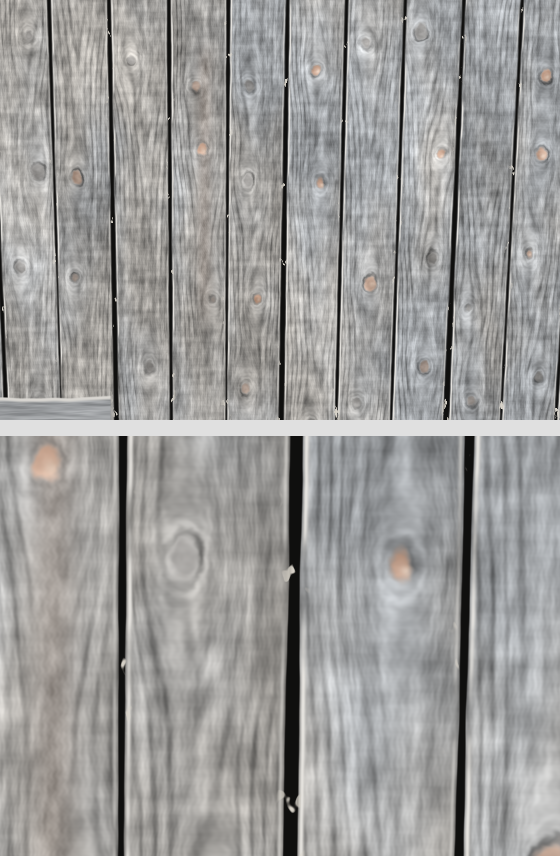
Top, the full canvas; bottom, a detail of the centre.
Write a Shadertoy shader that draws this texture.

```glsl
// Weathered grey plank fence: ten slightly fanned upright boards with dark gaps.
// Layered sines make the grain and stains; jittered cells place the knots,
// which push the grain lines aside.

float hash(vec2 p) {
    return fract(sin(dot(p, vec2(127.1, 311.7))) * 43758.5);
}

// Layered, rotated and warped sines, roughly -1 to 1
float waves(vec2 p) {
    float sum = 0.0, amp = 0.5;
    for (int i = 0; i < 5; i++) {
        p = mat2(0.8, 0.6, -0.6, 0.8) * p * 1.7 + 1.3;
        sum += amp * sin(p.x + 1.5 * sin(p.y));
        amp *= 0.65;
    }
    return sum;
}

void mainImage(out vec4 fragColor, in vec2 fragCoord) {
    vec2 uv = fragCoord / iResolution.xy;
    float down = 1.0 - uv.y;

    // Board space: whole numbers of b are gaps, v is measured in board widths
    float across = uv.x - 0.005 * sin(3.14 * uv.x) * (1.0 - down);
    float b = ((across - 0.03 * down) / (1.0 - 0.072 * down) - 0.086) / 0.1057;
    float id = floor(b), u = b - id, v = down * 7.1;
    float px = fwidth(b);
    vec2 seed = vec2(id * 7.3, id * 3.1);

    // Knots, one jittered candidate per cell along each board
    float x = u - 0.35 - 0.3 * hash(vec2(id, 4.0));
    float halo = 0.0, core = 0.0, rim = 0.0, warmth = 0.0, rings = 0.0, pith = 0.0;
    for (int i = -1; i <= 1; i++) {
        vec2 cell = vec2(id, floor(v / 1.9) + float(i));
        if (hash(cell + 9.0) < 0.25) continue;
        vec2 knot = vec2(0.25 + 0.5 * hash(cell),
                         (cell.y + 0.2 + 0.6 * hash(cell + 3.7)) * 1.9);
        vec2 d = vec2(u, v) - knot;
        float size = 0.05 + 0.06 * hash(cell + 5.1);
        float r = length(d * vec2(1.0, 0.8)) + 0.025 * waves(d * 6.0 + cell);
        x -= d.x * 0.85 * exp(-dot(d * vec2(3.6, 1.5), d * vec2(3.6, 1.5)));
        halo += exp(-dot(d * vec2(6.5, 4.0), d * vec2(6.5, 4.0)));
        rings += sin(r * 95.0) * exp(-r * r * 28.0);
        float disc = 1.0 - smoothstep(size - 0.03, size + 0.03, r);
        core = max(core, disc);
        pith += exp(-pow(length(d - 0.35 * size) / (0.5 * size), 2.0));
        rim += exp(-pow((r - size - 0.015) / 0.024, 2.0))
             * (0.5 + 0.5 * sin(atan(d.y, d.x) + cell.y * 2.0));
        warmth += disc * smoothstep(0.2, 0.8, hash(cell + 2.3));
    }

    // Grain: nested arches, streaks, fine fibres and cross saw marks
    float bend = waves(vec2(u * 1.5, v * 0.5) + seed);
    float arch = sin(6.28 * (12.0 * sqrt(0.012 + x * x) + 0.7 * v + 0.5 * bend));
    float darkLine = pow(0.5 + 0.5 * arch, 2.5) - 0.32;
    float streak = waves(vec2(x * 9.0, v * 0.6) + seed);
    float fibre = waves(vec2(x * 15.0, v * 4.0) + seed * 2.0);
    float saw = waves(vec2(u * 1.2, v * 10.0) + seed);
    float blotch = waves(vec2(u * 0.7, v * 0.45) + seed * 1.7);

    float tone = 0.638 + 0.05 * (hash(vec2(id, 1.0)) - 0.5);
    tone += 0.065 * blotch + 0.065 * streak + 0.1 * fibre + 0.045 * saw;
    tone -= 0.14 * darkLine * smoothstep(-0.7, 0.5, bend + 0.8 * halo);
    tone += 0.13 * halo + 0.05 * rings - 0.25 * rim;
    float warm = smoothstep(-0.8, 0.9, waves(vec2(u * 0.7, v * 0.3) + seed + 20.0));
    vec3 col = tone * mix(vec3(0.98, 1.0, 1.02), vec3(1.02, 1.0, 0.97), warm);

    // Rough brown strip down the third full board
    float strip = exp(-pow((u - 0.6) / 0.13, 2.0)) * float(id == 2.0)
                * smoothstep(0.5, 1.2, v) * (1.0 - smoothstep(4.5, 6.0, v));
    float crumbs = waves(vec2(u * 12.0, v * 7.0));
    col = mix(col, vec3(0.62, 0.58, 0.55) + 0.14 * crumbs, 0.6 * strip);

    // Knot hearts, some grey and some orange, paler at the pith
    vec3 heart = mix(vec3(0.55, 0.54, 0.53), vec3(0.8, 0.63, 0.53), min(warmth, 1.0));
    heart = mix(heart, vec3(0.93, 0.84, 0.76), 0.65 * min(pith * warmth, 1.0));
    col = mix(col, heart + 0.14 * fibre, 0.8 * core);

    // Gaps of varying taper, with thin sunlit edges
    float gap = round(b), e = b - gap;
    float ragged = waves(vec2(gap * 5.0, v * 1.5));
    float halfGap = 0.027 + 0.02 * down * sin(gap * 2.2 - 1.2) + 0.006 * ragged;
    float lit = exp(-pow((e - halfGap - 0.022) / 0.016, 2.0))
              + 0.6 * exp(-pow((e + halfGap + 0.022) / 0.014, 2.0));
    col *= 1.0 - 0.3 * exp(-max(abs(e) - halfGap, 0.0) * 30.0);
    col = mix(col, vec3(0.93, 0.92, 0.9), 0.9 * lit * smoothstep(-0.7, 0.6, ragged + 0.2));
    float opening = 1.0 - smoothstep(halfGap - px, halfGap + px, abs(e));
    col = mix(col, vec3(0.06, 0.058, 0.055), opening);

    // Pale splinters caught in the gaps near the ground
    float splinter = smoothstep(0.85, 1.05, waves(vec2(b * 7.0, v * 4.0))
                   + 0.4 * smoothstep(0.88, 1.0, down));
    col = mix(col, vec3(0.85, 0.83, 0.79), splinter * exp(-pow(e / 0.07, 2.0)));

    // Low cross rail at the lower left
    float top = 0.054 + 0.003 * waves(vec2(uv.x * 9.0, 2.0));
    float aa = fwidth(uv.y);
    float rail = (1.0 - smoothstep(top - aa, top + aa, uv.y))
               * (1.0 - smoothstep(0.196, 0.199, uv.x));
    vec3 railCol = vec3(0.6, 0.61, 0.62) + 0.09 * waves(vec2(uv.x * 12.0, uv.y * 130.0));
    railCol = mix(railCol, vec3(0.85, 0.84, 0.82), smoothstep(top - 0.012, top - 0.004, uv.y));
    col = mix(col, railCol, rail);

    fragColor = vec4(clamp(col, 0.0, 1.0), 1.0);
}
```
